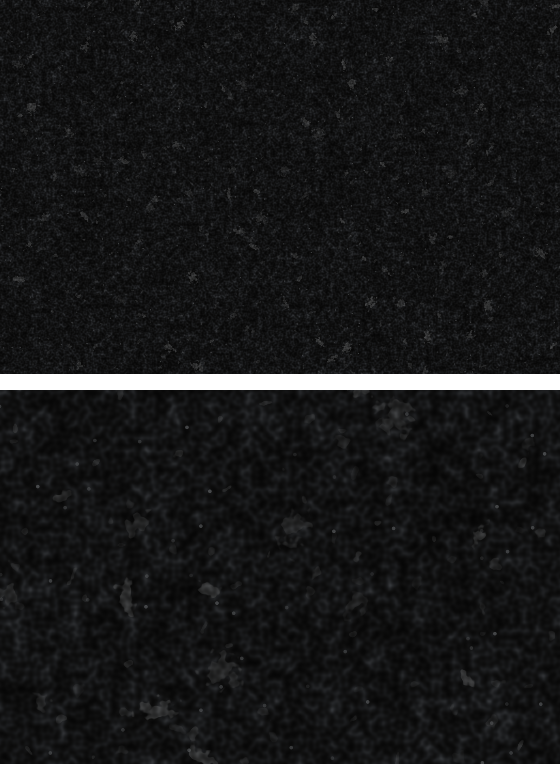
Top: the whole. Bottom: its middle third, enlarged.
This texture is drawn by a Shadertoy shader. Its source:

```glsl
const float MEDIAN_TONE = 0.068;      // brightness of the dark ground
const float TONE_SPREAD = 0.38;       // contrast of the ground, in log units
const float NOISE_DEVIATION = 0.25;   // typical deviation of gradient noise
const vec4 GRAIN_FREQUENCY = vec4(175.0, 78.0, 33.0, 9.0);
const vec4 GRAIN_WEIGHT = vec4(0.70, 0.60, 0.35, 0.18);
const vec3 SHADOW_TINT = vec3(1.0, 1.0, 1.0);
const vec3 MINERAL_TINT = vec3(0.96, 1.0, 1.06);
const vec3 FLAKE_COLOUR = vec3(0.235, 0.238, 0.240);
const vec3 SPECK_COLOUR = vec3(0.36, 0.37, 0.38);
const float LARGE_CELL = 0.075;
const float SMALL_CELL = 0.030;
const float SPECK_CELL = 0.022;
const float FLAKE_CHANCE = 0.42;
const float SPECK_CHANCE = 0.16;
const float SPECK_RADIUS = 0.0016;
const float TAU = 6.2831853;

// Integer hash of a lattice cell
uint scramble(uint n) {
    n = (n ^ (n >> 16u)) * 0x7feb352du;
    n = (n ^ (n >> 15u)) * 0x846ca68bu;
    return n ^ (n >> 16u);
}

float hash(vec2 cell, uint seed) {
    uvec2 c = uvec2(ivec2(cell) + 4096);
    uint n = scramble(c.x + scramble(c.y + scramble(seed)));
    return float(n >> 8u) / 16777216.0;
}

// Gradient noise with unit gradients
float cornerSlope(vec2 cell, vec2 offset, uint seed) {
    float angle = TAU * hash(cell, seed);
    return dot(vec2(cos(angle), sin(angle)), offset);
}

float gradientNoise(vec2 p, uint seed) {
    vec2 i = floor(p), f = p - i;
    vec2 u = f * f * f * (f * (f * 6.0 - 15.0) + 10.0);
    vec2 e = vec2(1.0, 0.0);
    float low = mix(cornerSlope(i, f, seed), cornerSlope(i + e.xy, f - e.xy, seed), u.x);
    float high = mix(cornerSlope(i + e.yx, f - e.yx, seed), cornerSlope(i + e.xx, f - e.xx, seed), u.x);
    return mix(low, high, u.y);
}

// Scattered ragged flakes, each with its own size, angle and strength
float flakes(vec2 p, float cellSize, float ragged, uint seed) {
    vec2 home = floor(p / cellSize);
    float cover = 0.0;
    for (int y = -1; y <= 1; y++)
    for (int x = -1; x <= 1; x++) {
        vec2 cell = home + vec2(x, y);
        if (hash(cell, seed) > FLAKE_CHANCE) continue;
        vec2 centre = cell + vec2(hash(cell, seed + 1u), hash(cell, seed + 2u));
        float angle = TAU * hash(cell, seed + 3u);
        float size = mix(0.08, 0.19, hash(cell, seed + 4u));
        float slimness = mix(0.35, 0.85, hash(cell, seed + 5u));
        vec2 d = p / cellSize - centre;
        d = vec2(d.x * cos(angle) + d.y * sin(angle), d.y * cos(angle) - d.x * sin(angle));
        float edge = length(d / (size * vec2(1.0, slimness))) - 1.0 + ragged;
        float strength = mix(0.35, 1.0, hash(cell, seed + 6u));
        cover = max(cover, strength * smoothstep(0.25, -0.25, edge));
    }
    return cover;
}

// Rare pinpoint glints, kept inside their cells
float specks(vec2 p, float pixel) {
    vec2 cell = floor(p / SPECK_CELL);
    if (hash(cell, 60u) > SPECK_CHANCE) return 0.0;
    vec2 centre = mix(vec2(0.15), vec2(0.85), vec2(hash(cell, 61u), hash(cell, 62u)));
    float d = length(p - (cell + centre) * SPECK_CELL);
    float strength = mix(0.3, 1.0, hash(cell, 63u));
    return strength * smoothstep(SPECK_RADIUS + pixel * 0.5, SPECK_RADIUS - pixel * 0.5, d);
}

void mainImage(out vec4 fragColor, in vec2 fragCoord) {
    float pixel = 1.0 / iResolution.y;
    vec2 p = fragCoord * pixel;

    // Ground: four scales of grain with a log-normal tone
    vec4 grain;
    for (int i = 0; i < 4; i++)
        grain[i] = gradientNoise(p * GRAIN_FREQUENCY[i] + 0.37, uint(i + 1)) / NOISE_DEVIATION;
    float tone = MEDIAN_TONE * exp(TONE_SPREAD * dot(grain, GRAIN_WEIGHT));
    vec3 colour = tone * mix(SHADOW_TINT, MINERAL_TINT, smoothstep(0.04, 0.10, tone));

    // Pale mineral flakes, broken up by fine noise
    float ragged = 1.5 * gradientNoise(p * 105.0, 11u) + 0.9 * gradientNoise(p * 210.0, 12u);
    float cover = max(flakes(p, LARGE_CELL, ragged, 20u),
                      0.55 * flakes(p, SMALL_CELL, ragged, 40u));
    vec3 flakeColour = FLAKE_COLOUR * exp(0.16 * grain.x);
    colour = mix(colour, max(colour, flakeColour), 0.85 * cover);

    // Glints
    colour = mix(colour, SPECK_COLOUR, 0.7 * specks(p, pixel));
    fragColor = vec4(colour, 1.0);
}
```
